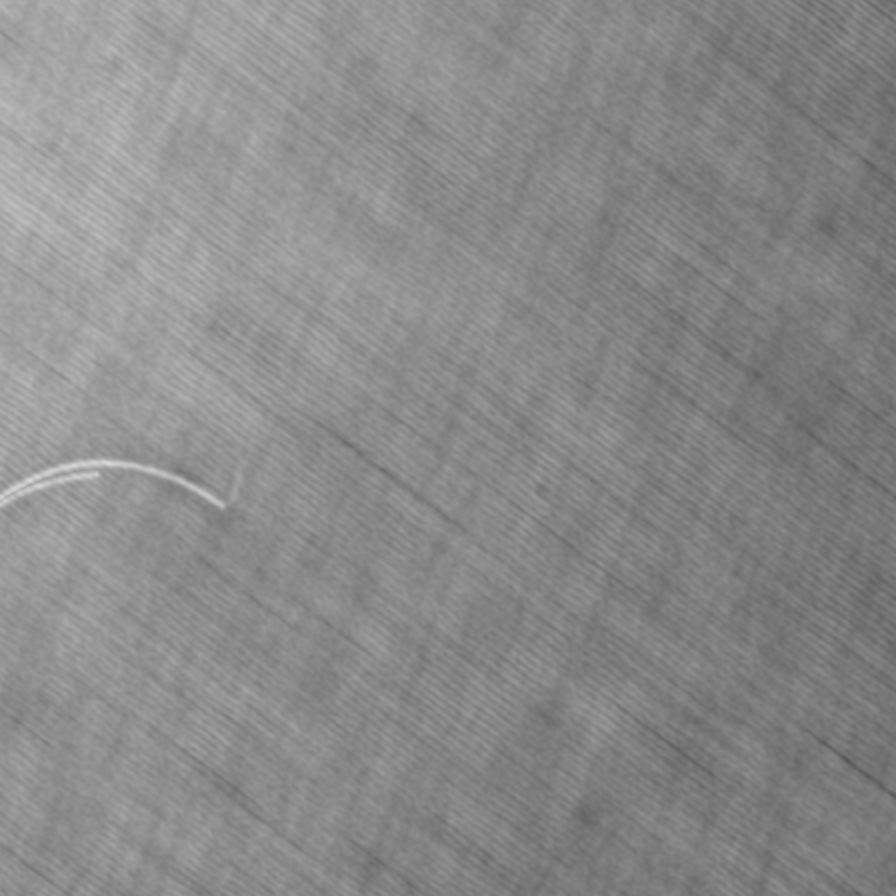
This texture is drawn by a three.js fragment shader. Its source:

```glsl
// Grey woven cloth under uneven light: fine diagonal threads, steep soft streaks,
// dark pulled threads, small stains and one pale stray fibre at the left.
// Gradient noise in two slanted frames makes the cloth; Bezier curves make the fibre.

varying vec2 vUv;

const float TAU = 6.2831853;
const vec2 THREAD_DIR = vec2(0.803, -0.596);  // along the fine threads
const vec2 STREAK_DIR = vec2(0.342, 0.940);   // along the soft streaks
const float THREADS = 118.0;                  // threads per canvas width
const float BASE_GREY = 0.602;
const float LIGHT_FALL = 0.138;               // darkening from left to right
const float THREAD_DEPTH = 0.018;
const float STREAK_DEPTH = 0.046;
const float TONE_DEPTH = 0.046;               // long tones along the threads
const float GRAIN_DEPTH = 0.042;
const float PULL_DEPTH = 0.090;
const float STAIN_DEPTH = 0.100;
const int STAINS = 12;
const float FIBRE_GLOW = 0.23;
const float FIBRE_RADIUS = 0.0046;

float hash(vec2 p) {
  return fract(sin(dot(p, vec2(127.1, 311.7))) * 43758.545);
}

vec2 gradient(vec2 cell) {
  float angle = TAU * hash(cell);
  return vec2(cos(angle), sin(angle));
}

float gradientNoise(vec2 p) {
  vec2 i = floor(p);
  vec2 f = p - i;
  vec2 u = f * f * f * (f * (f * 6.0 - 15.0) + 10.0);
  vec2 e = vec2(1.0, 0.0);
  float low = mix(dot(gradient(i), f), dot(gradient(i + e.xy), f - e.xy), u.x);
  float high = mix(dot(gradient(i + e.yx), f - e.yx), dot(gradient(i + e.xx), f - e.xx), u.x);
  return mix(low, high, u.y);
}

// Coordinates along and across a direction
vec2 toFrame(vec2 p, vec2 dir) {
  return vec2(dot(p, dir), dot(p, vec2(-dir.y, dir.x)));
}

// Dark threads: at most one soft-ended line in each long cell of a staggered grid
float pulledThreads(vec2 q, float rows, float cellLength, float seed) {
  float row = floor(q.y * rows);
  float shifted = q.x / cellLength + hash(vec2(row, seed));
  vec2 id = vec2(floor(shifted), row + seed * 17.0);
  float s = fract(shifted);
  float center = (row + mix(0.2, 0.8, hash(id + 3.1))) / rows;
  float start = 0.35 * hash(id + 5.7);
  float end = mix(0.6, 1.0, hash(id + 8.3));
  float span = smoothstep(start, start + 0.15, s) * (1.0 - smoothstep(end - 0.2, end, s));
  float d = (q.y - center) / 0.0025;
  float strength = smoothstep(0.3, 1.0, hash(id + 1.9));
  float uneven = 0.75 + 0.9 * gradientNoise(vec2(q.x * 40.0, row));
  return exp(-d * d) * span * strength * uneven;
}

float stains(vec2 p) {
  float sum = 0.0;
  for (int k = 0; k < STAINS; k++) {
    float n = float(k);
    vec2 center = vec2(hash(vec2(n, 2.3)), hash(vec2(n, 7.9)));
    float radius = mix(0.008, 0.020, hash(vec2(n, 4.6)));
    vec2 d = (p - center) / radius;
    float ragged = 1.0 + 0.7 * gradientNoise(p * 90.0 + n);
    sum += exp(-dot(d, d) * ragged) * mix(1.0, 0.4, radius / 0.020);
  }
  return sum;
}

// Distance to a quadratic Bezier curve, as a chain of short segments
float curveDistance(vec2 p, vec2 a, vec2 b, vec2 c) {
  float nearest = 1.0;
  vec2 from = a;
  for (int k = 1; k <= 16; k++) {
    float t = float(k) / 16.0;
    vec2 to = mix(mix(a, b, t), mix(b, c, t), t);
    vec2 seg = to - from;
    float h = clamp(dot(p - from, seg) / dot(seg, seg), 0.0, 1.0);
    nearest = min(nearest, length(p - from - seg * h));
    from = to;
  }
  return nearest;
}

float softLine(float d, float radius) {
  return exp(-d * d / (radius * radius));
}

// Pale double fibre with a faint hooked tip and a soft shadow
float fibre(vec2 p) {
  vec2 tip = vec2(0.248, 0.436);
  float arc = curveDistance(p, vec2(-0.01, 0.437), vec2(0.112, 0.530), tip);
  float strand = curveDistance(p, vec2(-0.01, 0.431), vec2(0.04, 0.465), vec2(0.107, 0.470));
  float hook = curveDistance(p, tip, vec2(0.274, 0.440), vec2(0.266, 0.535));
  float body = max(softLine(arc, FIBRE_RADIUS), 0.85 * softLine(strand, FIBRE_RADIUS));
  float hookFade = 0.32 * (1.0 - smoothstep(0.44, 0.53, p.y));
  float glow = max(body, hookFade * softLine(hook, FIBRE_RADIUS));
  return FIBRE_GLOW * glow - 0.035 * softLine(arc, 0.022);
}

// Small grain in two sizes, a little stretched along the threads
float grain(vec2 q) {
  return 0.7 * gradientNoise(q * vec2(60.0, 85.0)) + gradientNoise(q * vec2(125.0, 165.0) + 31.0);
}

void main() {
  vec2 p = vUv;
  vec2 thread = toFrame(p, THREAD_DIR);
  vec2 streak = toFrame(p, STREAK_DIR);

  // Broad light, brightest at the upper left
  vec2 fromGlow = p - vec2(0.03, 0.80);
  float grey = BASE_GREY - LIGHT_FALL * p.x + 0.10 * (p.y - 0.5) * (1.0 - p.x);
  grey += 0.035 * exp(-7.0 * dot(fromGlow, fromGlow));
  grey += 0.028 * gradientNoise(p * 4.0) + 0.032 * gradientNoise(p * 11.0 + 13.0);

  // Steep streaks, which also vary how clearly the threads show
  float bands = gradientNoise(vec2(streak.x * 6.0, streak.y * 26.0));
  float fineBands = gradientNoise(vec2(streak.x * 16.0, streak.y * 70.0) + 9.0);
  grey += STREAK_DEPTH * (bands * 0.9 + fineBands * 0.7);

  // Fine threads, slightly wavy
  float wobble = 0.4 * gradientNoise(p * 20.0) + 0.5 * gradientNoise(p * 3.0 + 5.0);
  float clarity = clamp(0.65 + 1.2 * bands + 1.2 * gradientNoise(p * 5.0 + 21.0), 0.1, 1.5);
  grey += THREAD_DEPTH * clarity * sin(TAU * (thread.y * THREADS + wobble));

  grey += TONE_DEPTH * gradientNoise(vec2(thread.x * 4.0, thread.y * 75.0));
  grey += GRAIN_DEPTH * grain(thread);
  grey -= PULL_DEPTH * pulledThreads(thread, 15.0, 0.46, 1.0);
  grey -= PULL_DEPTH * 0.6 * pulledThreads(thread, 27.0, 0.30, 2.0);
  grey -= STAIN_DEPTH * stains(p);
  grey += fibre(p);

  gl_FragColor = vec4(vec3(clamp(grey, 0.0, 1.0)), 1.0);
}
```
